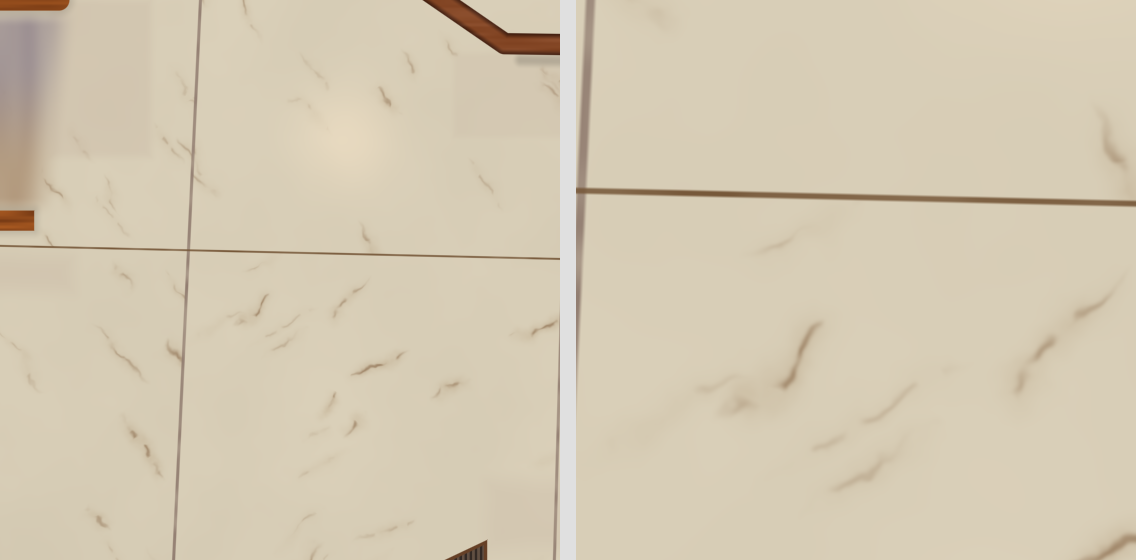
Left, the full canvas; right, a detail of the centre.
A Shadertoy shader for this texture:

```glsl
vec2 hash2(vec2 p) {
    vec3 q = fract(p.xyx * vec3(0.1031, 0.1030, 0.0973));
    q += dot(q, q.yzx + 33.33);
    return fract((q.xx + q.yz) * q.zy);
}

float noise(vec2 p) {
    vec2 i = floor(p), f = fract(p);
    f *= f * (3.0 - 2.0 * f);
    return mix(mix(hash2(i).x, hash2(i + vec2(1, 0)).x, f.x),
               mix(hash2(i + vec2(0, 1)).x, hash2(i + vec2(1, 1)).x, f.x), f.y);
}

float fbm(vec2 p) {
    float sum = 0.0, amp = 0.5;
    for (int i = 0; i < 4; i++) {
        sum += amp * noise(p);
        p = mat2(1.6, 1.2, -1.2, 1.6) * p + 7.3;
        amp *= 0.5;
    }
    return sum;
}

float segment(vec2 p, vec2 a, vec2 b) {
    vec2 ab = b - a;
    return length(p - a - ab * clamp(dot(p - a, ab) / dot(ab, ab), 0.0, 1.0));
}

float box(vec2 p, vec2 center, vec2 halfSize) {
    vec2 d = abs(p - center) - halfSize;
    return length(max(d, 0.0)) + min(max(d.x, d.y), 0.0);
}

// Coverage of a signed distance, with at least one pixel of blur
float cover(float d, float blur) {
    float w = max(blur, 0.8 / iResolution.y);
    return 1.0 - smoothstep(-w, w, d);
}

// Broken mineral streaks: x is the thin core, y the soft halo
vec2 veins(vec2 local, vec2 tile, vec2 uv) {
    vec2 warp = vec2(fbm(uv * 22.0), fbm(uv * 22.0 + 40.0)) - 0.47;
    float lean = tile.x >= 0.0 && tile.y < 0.0 ? 0.65 : -0.95;
    vec2 result = vec2(0);
    for (int i = 0; i < 22; i++) {
        vec2 seed = tile * 37.0 + float(i) * vec2(5.3, 9.1) + 211.0;
        vec2 shape = hash2(seed + 71.0);
        float angle = lean + 0.5 * (hash2(seed + 13.0).x - 0.5);
        vec2 axis = vec2(cos(angle), sin(angle));
        vec2 d = (local - hash2(seed)) * 0.68 + warp * 0.035;
        float along = dot(d, axis), across = dot(d, vec2(-axis.y, axis.x));
        float taper = 1.0 - smoothstep(0.2, 1.0, abs(along) / mix(0.03, 0.09, shape.x));
        float strength = taper * mix(0.2, 1.0, shape.y * shape.y);
        float broken = smoothstep(0.3, 0.7, noise(vec2(along * 75.0, across * 40.0) + seed));
        result.x = max(result.x, strength * broken * exp(-pow(across / 0.0028, 2.0)));
        result.y = max(result.y, strength * exp(-pow(across / 0.011, 2.0)));
    }
    return result * vec2(1.0, 0.4 + fbm(uv * 60.0));
}

void mainImage(out vec4 fragColor, in vec2 fragCoord) {
    vec2 uv = fragCoord / iResolution.xy;

    // Slightly skewed tile grid
    vec2 size = vec2(0.68 - 0.02 * uv.y, 0.68);
    vec2 grid = (uv - vec2(0.310 + 0.048 * uv.y, 0.561 - 0.0234 * uv.x)) / size;
    vec2 tile = floor(grid), local = fract(grid);

    // Polished stone with cloudy tone
    vec3 color = vec3(0.845, 0.805, 0.715) + 0.035 * (fbm(uv * 5.0) - 0.47);
    color += 0.012 * (hash2(tile + 50.0).x - 0.5);
    color += vec3(0.06, 0.045, 0.035) * exp(-dot(uv - vec2(0.62, 0.75), uv - vec2(0.62, 0.75)) * 130.0);
    vec2 vein = veins(local, tile, uv);
    color = mix(color, vec3(0.74, 0.66, 0.54), 0.5 * vein.y);
    color = mix(color, vec3(0.55, 0.43, 0.31), 0.75 * vein.x);

    // Reflected panels
    vec3 panel = vec3(0.80, 0.74, 0.66);
    color = mix(color, panel, 0.45 * cover(box(uv, vec2(0.18, 0.86), vec2(0.09, 0.14)), 0.012));
    color = mix(color, panel, 0.30 * cover(box(uv, vec2(0.92, 0.83), vec2(0.11, 0.075)), 0.008));
    color = mix(color, panel, 0.45 * cover(box(uv, vec2(0.02, 0.51), vec2(0.11, 0.03)), 0.025));
    color = mix(color, panel, 0.40 * cover(box(uv, vec2(0.96, 0.08), vec2(0.09, 0.06)), 0.03));

    // Joints
    vec2 joint = abs(fract(grid + 0.5) - 0.5) * size;
    float grime = noise(uv * 45.0);
    color = mix(color, vec3(0.57, 0.49, 0.44), cover(joint.x - 0.0027, 0.0015) * (0.65 + 0.35 * grime));
    color = mix(color, vec3(0.46, 0.34, 0.22), cover(joint.y - 0.0017, 0.001) * (0.75 + 0.25 * grime));

    // Hazy shadow at the left
    float haze = cover(uv.x - 0.065 - 0.11 * (uv.y - 0.62), 0.04) * cover(box(uv, vec2(0.0, 0.8), vec2(0.2, 0.17)), 0.02);
    vec3 hazeColor = mix(vec3(0.69, 0.59, 0.48), vec3(0.61, 0.56, 0.57), smoothstep(0.68, 0.9, uv.y));
    color = mix(color, hazeColor, haze * (0.75 + 0.25 * noise(uv * vec2(40, 5))));

    // Wooden feet at the left
    float feet = min(box(uv, vec2(-0.04, 0.606), vec2(0.101, 0.018)),
                     box(uv, vec2(0.0, 1.03), vec2(0.105, 0.030)) - 0.019);
    float grain = noise(uv * vec2(12, 180));
    vec3 wood = mix(vec3(0.42, 0.20, 0.07), vec3(0.66, 0.35, 0.13), grain);
    color *= 1.0 - 0.12 * cover(feet - 0.006, 0.012);
    color = mix(color, wood, cover(feet, 0.001));

    // Bent rail in the upper corner
    vec2 bend = vec2(0.901, 0.922);
    float rail = min(segment(uv, vec2(0.74, 1.033), bend), segment(uv, bend, vec2(1.1, 0.919)));
    color *= 1.0 - 0.15 * cover(segment(uv, vec2(0.93, 0.893), vec2(1.1, 0.890)) - 0.009, 0.008);
    vec3 railColor = mix(vec3(0.52, 0.28, 0.15), vec3(0.28, 0.14, 0.08), smoothstep(0.008, 0.019, rail));
    color = mix(color, railColor + 0.06 * (grain - 0.5), cover(rail - 0.019, 0.001));

    // Slatted vent in the lower corner
    float vent = max(uv.x - 0.87, dot(uv - vec2(0.87, 0.036), normalize(vec2(-0.036, 0.076))));
    float slats = smoothstep(0.3, 0.7, abs(fract(uv.x * 110.0) - 0.5) * 2.0);
    vec3 ventColor = mix(vec3(0.20, 0.16, 0.14), vec3(0.38, 0.31, 0.26), slats);
    ventColor = mix(ventColor, vec3(0.40, 0.25, 0.15), cover(-vent - 0.006, 0.001));
    color = mix(color, ventColor, cover(vent, 0.001));

    fragColor = vec4(clamp(color, 0.0, 1.0), 1.0);
}
```
